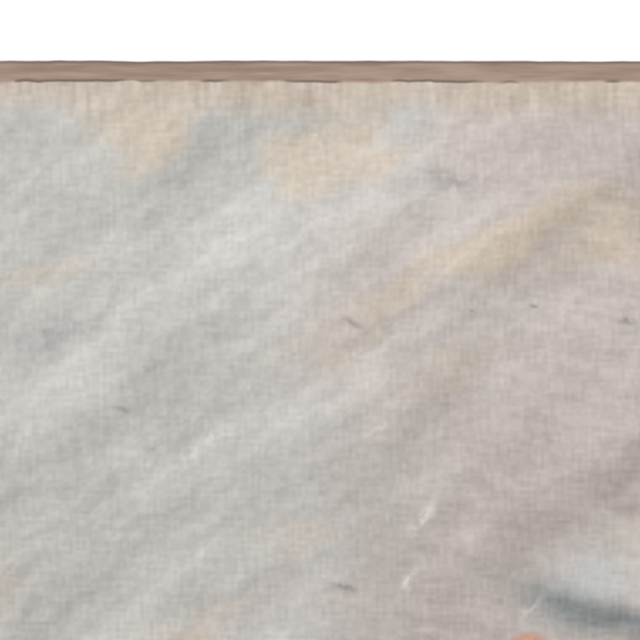
Write a WebGL 2 fragment shader that draws this texture.

```glsl
#version 300 es
precision highp float;
// Weathered grey painted canvas with diagonal brushwork, a bare brown edge and a white margin.

uniform vec2 u_resolution;
out vec4 outColor;

const vec3 MARGIN = vec3(1.0);
const vec3 COOL_GREY = vec3(0.752, 0.746, 0.728);
const vec3 WARM_GREY = vec3(0.755, 0.718, 0.697);
const vec3 OCHRE = vec3(0.81, 0.75, 0.67);
const vec3 PALE = vec3(0.87, 0.85, 0.82);
const vec3 SMUDGE = vec3(0.55, 0.53, 0.53);
const vec3 SLATE = vec3(0.46, 0.49, 0.49);
const vec3 ICE = vec3(0.77, 0.79, 0.79);
const vec3 CORAL = vec3(0.79, 0.61, 0.53);
const vec3 LINEN = vec3(0.79, 0.735, 0.675);
const vec3 BROWN = vec3(0.65, 0.555, 0.505);
const vec3 CRACK = vec3(0.40, 0.34, 0.31);

const float TOP_EDGE = 0.904;      // white margin begins
const float BROWN_BOTTOM = 0.873;  // brown band ends
const float LINEN_BOTTOM = 0.825;  // bare linen fades into paint
const float STROKE_ANGLE = 0.62;
const float STROKE_CONTRAST = 0.17;
const float WEAVE_COUNT = 190.0;
const float WEAVE_CONTRAST = 0.035;

float hash(vec2 p) {
  vec3 q = fract(vec3(p.xyx) * 0.1031);
  q += dot(q, q.yzx + 33.33);
  return fract((q.x + q.y) * q.z);
}

float noise(vec2 p) {
  vec2 i = floor(p), f = fract(p);
  f = f * f * (3.0 - 2.0 * f);
  return mix(mix(hash(i), hash(i + vec2(1, 0)), f.x),
             mix(hash(i + vec2(0, 1)), hash(i + vec2(1, 1)), f.x), f.y);
}

float fbm(vec2 p) {
  float sum = 0.0, amp = 0.533;
  for (int i = 0; i < 4; i++) {
    sum += amp * noise(p);
    p = mat2(1.6, 1.2, -1.2, 1.6) * p + 17.3;
    amp *= 0.5;
  }
  return sum;
}

// Coordinates along and across a direction.
vec2 along(vec2 p, float angle) {
  vec2 d = vec2(cos(angle), sin(angle));
  return vec2(dot(p, d), dot(p, vec2(-d.y, d.x)));
}

float blob(vec2 p, vec2 center, float angle, vec2 size) {
  vec2 q = along(p - center, angle) / size;
  return exp(-dot(q, q));
}

// Sparse elongated marks, one candidate per jittered cell.
float marks(vec2 p, float cells, float density, float angle, vec2 size, float seed) {
  vec2 base = floor(p * cells);
  float mask = 0.0;
  for (int y = -1; y <= 1; y++)
    for (int x = -1; x <= 1; x++) {
      vec2 id = base + vec2(x, y);
      vec2 key = id + seed;
      vec2 center = (id + vec2(hash(key + 3.1), hash(key + 7.7))) / cells;
      float tilt = angle + 0.7 * (hash(key + 11.9) - 0.5);
      float scale = 0.5 + hash(key + 19.3);
      mask = max(mask, step(hash(key), density) * blob(p, center, tilt, size * scale));
    }
  return mask;
}

vec3 paintedGround(vec2 p) {
  vec2 warp = vec2(fbm(p * 7.0), fbm(p * 7.0 + 40.0)) - 0.5;
  vec2 q = p + 0.05 * warp;
  float warmth = smoothstep(0.25, 0.85, p.x + 0.9 * (fbm(p * 3.5 + 5.0) - 0.5) + 0.15 * (0.5 - p.y));
  vec3 color = mix(COOL_GREY, WARM_GREY, warmth);
  color = mix(color, OCHRE, 0.65 * smoothstep(0.56, 0.78, fbm(along(q, 0.4) * vec2(4.0, 8.0) + 61.0)));

  // Broad and fine brush strokes, flatter toward the lower right.
  float angle = mix(STROKE_ANGLE, -0.2, smoothstep(0.5, 1.1, p.x + 0.6 * (0.5 - p.y)));
  float broad = fbm(along(q, STROKE_ANGLE) * vec2(3.0, 11.0) + 9.0);
  float fine = mix(fbm(along(q, STROKE_ANGLE) * vec2(14.0, 50.0)),
                   fbm(along(q, -0.2) * vec2(14.0, 50.0) + 30.0),
                   smoothstep(STROKE_ANGLE, -0.2, angle));
  color += STROKE_CONTRAST * (broad - 0.5) + 0.09 * (fine - 0.5);
  color += 0.03 * smoothstep(0.1, 0.6, p.y) - 0.02;

  // Smudges, small dark nicks and raised pale flecks.
  float broken = smoothstep(0.3, 0.65, fbm(p * 65.0));
  color = mix(color, SMUDGE, 0.42 * marks(q, 4.0, 0.3, 0.1, vec2(0.05, 0.018), 4.0) * (0.4 + 0.6 * broken));
  color = mix(color, SMUDGE, 0.65 * broken * marks(q, 11.0, 0.13, -0.1, vec2(0.016, 0.005), 52.0));
  color = mix(color, PALE, 0.85 * broken * marks(q, 8.0, 0.16, 0.8, vec2(0.025, 0.007), 83.0));

  // Corner shadow with an icy glaze and a touch of coral.
  color = mix(color, ICE, 0.7 * blob(q, vec2(0.94, 0.10), 0.5, vec2(0.09, 0.05)));
  float shadow = blob(q, vec2(0.94, 0.035), -0.36, vec2(0.13, 0.026));
  color = mix(color, SLATE, shadow * (0.55 + 0.6 * fine));
  return mix(color, CORAL, 0.9 * smoothstep(0.3, 0.7, blob(q, vec2(0.84, 0.0), 0.0, vec2(0.045, 0.02))));
}

void main() {
  vec2 p = gl_FragCoord.xy / u_resolution;
  float px = 1.0 / u_resolution.y;
  vec3 color = paintedGround(p);

  // Bare linen strip with vertical threads.
  float threads = noise(p * vec2(130.0, 18.0)) - 0.5;
  float linen = smoothstep(-0.025, 0.03, p.y - LINEN_BOTTOM + 0.06 * (fbm(p * 12.0) - 0.5));
  color = mix(color, LINEN + 0.08 * threads + 0.12 * (fbm(p * 25.0) - 0.5), 0.85 * linen);

  // Woven thread grain.
  vec2 w = p * WEAVE_COUNT;
  float weave = noise(w * vec2(0.25, 1.0)) + noise(w * vec2(1.0, 0.25) + 70.0) - 1.0;
  color += WEAVE_CONTRAST * (weave + 0.8 * (noise(w * 0.8 + 31.0) - 0.5));

  // Brown band with a broken crack below and a dark upper rim.
  float seam = BROWN_BOTTOM + 0.008 * (fbm(p.xx * vec2(20.0, 9.0)) - 0.5);
  float rim = TOP_EDGE + 0.004 * (fbm(p.xx * vec2(14.0, 5.0) + 3.0) - 0.5);
  vec3 band = BROWN + 0.16 * (fbm(p * vec2(14.0, 120.0)) - 0.5);
  band = mix(band, CRACK, 0.6 * smoothstep(0.006, 0.0, rim - p.y));
  color = mix(color, band, smoothstep(-0.002 - px, 0.002 + px, p.y - seam));
  float crack = smoothstep(0.0025 + px, 0.0, abs(p.y - seam)) * smoothstep(0.42, 0.65, noise(p.xx * vec2(24.0, 7.0)));
  color = mix(color, CRACK, 0.65 * crack);

  color = mix(color, MARGIN, smoothstep(-px, px + 0.001, p.y - rim));
  outColor = vec4(clamp(color, 0.0, 1.0), 1.0);
}
```
